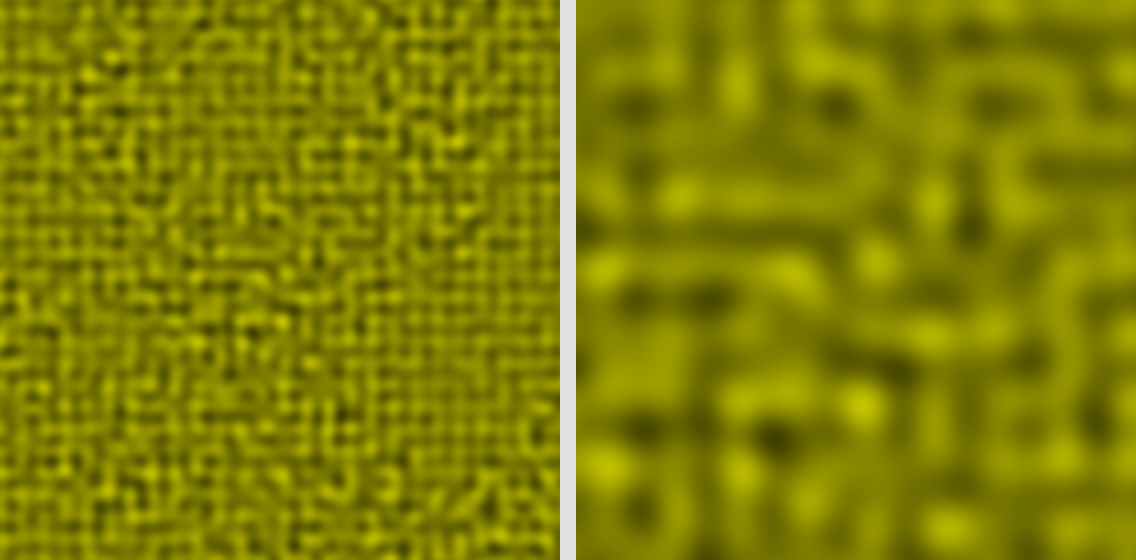
Left, the full canvas; right, a detail of the centre.
Reproduce this texture procedurally as a Shadertoy shader.

```glsl
// Soft olive-yellow noise: worms, rings and blobs over a faint regular mesh.
// Random jittered points are spread by a ring-shaped (Mexican hat) kernel, and
// their strength drifts slowly so that the cosine mesh shows in calm areas.

#define CELLS 51.2          // lattice points across the canvas
#define KERNEL_WIDTH 0.76   // kernel sigma in lattice cells
#define JITTER 0.6          // spread of each point inside its cell
#define MESH_STRENGTH 0.04
#define NOISE_STRENGTH 0.101
#define CALM_GAIN 0.6       // noise gain in calm areas
#define WILD_GAIN 1.25      // noise gain in busy areas
#define PATCHES 5.0         // calm and busy patches across the canvas
#define MEAN_LEVEL 0.498
#define TINT vec3(1.0, 1.0, 0.0)

const float PI = 3.14159;

float hash(vec2 p) {
    vec3 q = fract(p.xyx * 0.1031);
    q += dot(q, q.yzx + 33.33);
    return fract((q.x + q.y) * q.z);
}

// Smooth value noise in 0..1
float valueNoise(vec2 p) {
    vec2 cell = floor(p);
    vec2 t = smoothstep(0.0, 1.0, p - cell);
    float low = mix(hash(cell), hash(cell + vec2(1, 0)), t.x);
    float high = mix(hash(cell + vec2(0, 1)), hash(cell + vec2(1, 1)), t.x);
    return mix(low, high, t.y);
}

// Band-limited noise: each jittered point adds a bump with an opposite rim
float bandNoise(vec2 p) {
    vec2 nearest = floor(p + 0.5);
    float sum = 0.0;
    for (int y = -3; y <= 3; y++) {
        for (int x = -3; x <= 3; x++) {
            vec2 point = nearest + vec2(x, y);
            vec2 shift = vec2(hash(point + 131.0), hash(point + 277.0)) - 0.5;
            vec2 offset = p - point - JITTER * shift;
            float u = dot(offset, offset) / (2.0 * KERNEL_WIDTH * KERNEL_WIDTH);
            float weight = 2.0 * hash(point + 17.0) - 1.0;
            sum += weight * (1.0 - u) * exp(-u);
        }
    }
    return sum;
}

void mainImage(out vec4 fragColor, in vec2 fragCoord) {
    vec2 uv = fragCoord / iResolution.y;
    vec2 p = uv * CELLS;

    // Regular mesh, one period per two lattice cells
    float mesh = cos(PI * p.x) + cos(PI * p.y);

    // Slow drift between calm and busy patches
    float busy = smoothstep(0.15, 0.75, valueNoise(uv * PATCHES + 41.0));
    float gain = mix(CALM_GAIN, WILD_GAIN, busy);

    float level = MEAN_LEVEL + MESH_STRENGTH * mesh
                + NOISE_STRENGTH * gain * bandNoise(p);
    fragColor = vec4(clamp(level, 0.0, 1.0) * TINT, 1.0);
}
```
